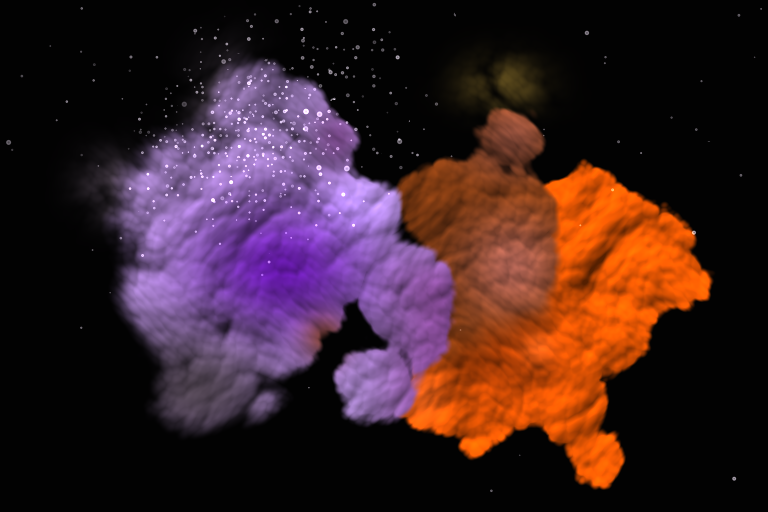
Give the GLSL for this background, as a Shadertoy shader.

```glsl
// Billowing violet, rose-brown and orange ink clouds with fine bubbles on black.

const vec3 BLACK = vec3(0.008, 0.007, 0.008);
const vec3 LILAC = vec3(0.62, 0.49, 0.75);
const vec3 VIOLET = vec3(0.37, 0.09, 0.62);
const vec3 MAUVE = vec3(0.47, 0.23, 0.52);
const vec3 ASH = vec3(0.46, 0.39, 0.47);
const vec3 BROWN = vec3(0.46, 0.21, 0.06);
const vec3 ROSE = vec3(0.66, 0.37, 0.31);
const vec3 OLIVE = vec3(0.36, 0.29, 0.11);
const vec3 ORANGE = vec3(0.96, 0.36, 0.015);
const vec3 RUST = vec3(0.70, 0.25, 0.02);
const vec3 EMBER = vec3(1.0, 0.42, 0.12);

vec2 hash2(vec2 p) {
    vec2 q = vec2(dot(p, vec2(127.1, 311.7)), dot(p, vec2(269.5, 183.3)));
    return fract(sin(q) * 43758.5);
}

// Smooth cellular noise: rounded domes with soft creases between them.
float puffs(vec2 p) {
    vec2 cell = floor(p);
    float sum = 0.0;
    for (int y = -1; y <= 1; y++)
    for (int x = -1; x <= 1; x++) {
        vec2 site = cell + vec2(x, y);
        vec2 d = site + hash2(site) - p;
        sum += exp(-10.0 * dot(d, d));
    }
    return 1.0 + log(sum) * 0.1;
}

float billow(vec2 p) {
    float height = 0.0, weight = 0.5;
    p = p * 8.5 + 0.22 * sin(p.yx * 17.0 + vec2(0.0, 2.0));
    for (int i = 0; i < 4; i++) {
        height += weight * puffs(p);
        p = mat2(1.6, 1.2, -1.2, 1.6) * p + 3.7;
        weight *= 0.46;
    }
    return height;
}

float glow(vec2 p, vec2 centre, vec2 radius) {
    vec2 q = (p - centre) / radius;
    return exp(-dot(q, q));
}

// Smooth union of ellipses, each stored as centre.xy and radius.zw.
float lobes(vec2 p, vec4 shapes[5]) {
    float d = 1.0;
    for (int i = 0; i < 5; i++) {
        vec4 s = shapes[i];
        float e = (length((p - s.xy) / s.zw) - 1.0) * min(s.z, s.w);
        float h = max(0.03 - abs(d - e), 0.0) / 0.03;
        d = min(d, e) - h * h * 0.0075;
    }
    return d;
}

float cover(float d, float softness) {
    return smoothstep(softness, -softness, d);
}

// Randomly present round bubbles, one at most per grid cell.
float bubbles(vec2 p, float scale, float density, float size) {
    vec2 cell = floor(p * scale);
    vec2 rnd = hash2(cell + scale);
    vec2 centre = (cell + 0.25 + 0.5 * rnd) / scale;
    float radius = size * (0.5 + rnd.x);
    float aa = 0.8 / iResolution.y;
    float dist = length(p - centre);
    float disc = smoothstep(radius + aa, radius - aa, dist);
    float core = mix(0.55, 1.0, smoothstep(0.0, radius, dist));
    return disc * core * step(hash2(cell + 9.3).y, density) * (0.35 + 0.65 * rnd.y);
}

void mainImage(out vec4 fragColor, in vec2 fragCoord) {
    vec2 p = fragCoord / iResolution.y;
    p.x += 0.75 - 0.5 * iResolution.x / iResolution.y;

    // Relief shared by all clouds, lit from above.
    float height = billow(p);
    float relief = height - billow(p + vec2(-0.004, 0.011));
    float light = clamp(0.93 + 3.0 * relief + 0.7 * (height - 0.68), 0.35, 1.5);
    float rough = (height - 0.68) * 0.11;

    // Faint wisps behind the bodies.
    float haze = smoothstep(0.45, 0.85, height);
    vec3 col = BLACK;
    col = mix(col, OLIVE * light, haze * glow(p, vec2(0.98, 0.83), vec2(0.075, 0.055)));
    col = mix(col, ASH * light, 0.6 * haze * glow(p, vec2(0.22, 0.64), vec2(0.06, 0.06)));
    col = mix(col, ASH * light, 0.6 * haze * glow(p, vec2(0.45, 0.80), vec2(0.07, 0.09)));

    // Orange cloud: bright right wing, rusty underside, hanging drops.
    float orange = min(
        lobes(p, vec4[5](vec4(1.13, 0.58, 0.085, 0.095), vec4(1.22, 0.48, 0.14, 0.12),
            vec4(1.34, 0.47, 0.055, 0.045), vec4(1.10, 0.35, 0.11, 0.13), vec4(1.21, 0.32, 0.05, 0.06))),
        lobes(p, vec4[5](vec4(0.96, 0.28, 0.15, 0.12), vec4(0.92, 0.17, 0.045, 0.05),
            vec4(0.83, 0.22, 0.06, 0.045), vec4(1.13, 0.20, 0.065, 0.09), vec4(1.168, 0.105, 0.045, 0.045))));
    vec3 ink = mix(ORANGE, RUST, glow(p, vec2(0.98, 0.31), vec2(0.14, 0.13)));
    ink = mix(ink, EMBER, 0.8 * glow(p, vec2(0.82, 0.23), vec2(0.05, 0.06)));
    ink = mix(ink, EMBER, 0.7 * glow(p, vec2(1.05, 0.32), vec2(0.03, 0.03)));
    col = mix(col, ink * light, cover(orange - rough, 0.006));

    // Rose-brown column.
    float rose = lobes(p, vec4[5](vec4(0.99, 0.71, 0.08, 0.075), vec4(0.95, 0.58, 0.125, 0.12),
        vec4(0.99, 0.47, 0.09, 0.10), vec4(0.85, 0.60, 0.065, 0.09), vec4(0.88, 0.41, 0.08, 0.10)));
    ink = mix(BROWN, ROSE, max(glow(p, vec2(1.00, 0.48), vec2(0.10, 0.10)),
        0.75 * glow(p, vec2(1.00, 0.73), vec2(0.09, 0.08))));
    float roseSoft = mix(0.045, 0.009, smoothstep(0.34, 0.48, p.y));
    col = mix(col, ink * light, cover(rose - rough, roseSoft));

    // Violet cloud: pale upper shell, saturated heart, ashen lower tail.
    float violet = min(
        lobes(p, vec4[5](vec4(0.53, 0.78, 0.10, 0.10), vec4(0.40, 0.60, 0.15, 0.13),
            vec4(0.54, 0.52, 0.19, 0.20), vec4(0.37, 0.42, 0.125, 0.14), vec4(0.43, 0.24, 0.10, 0.075))),
        lobes(p, vec4[5](vec4(0.70, 0.57, 0.08, 0.085), vec4(0.79, 0.41, 0.095, 0.12),
            vec4(0.74, 0.26, 0.07, 0.085), vec4(0.61, 0.69, 0.08, 0.09), vec4(0.51, 0.35, 0.11, 0.09))));
    float tail = glow(p, vec2(0.38, 0.24), vec2(0.14, 0.11));
    ink = mix(LILAC, VIOLET, glow(p, vec2(0.55, 0.47), vec2(0.17, 0.13)));
    ink = mix(ink, MAUVE, 0.8 * smoothstep(0.68, 0.86, p.x) * smoothstep(0.58, 0.42, p.y));
    ink = mix(ink, MAUVE * 0.85, 0.7 * glow(p, vec2(0.66, 0.73), vec2(0.05, 0.06)));
    ink = mix(ink, ASH, tail);
    ink = mix(ink, BROWN, 0.75 * glow(p, vec2(0.635, 0.34), vec2(0.045, 0.045)));
    ink += vec3(0.13, 0.12, 0.20) * glow(p, vec2(0.69, 0.60), vec2(0.08, 0.07));
    float edge = mix(0.035, 0.009, smoothstep(0.40, 0.65, p.x));
    float fade = 1.0 - 0.4 * tail - 0.35 * glow(p, vec2(0.50, 0.86), vec2(0.14, 0.08));
    col = mix(col, ink * mix(1.0, light, 0.8), cover(violet - rough, edge) * fade);

    // Fine spray over the violet crown, larger bubbles rising beside it.
    float spray = glow(p, vec2(0.48, 0.73), vec2(0.17, 0.13));
    float rising = glow(p, vec2(0.64, 0.86), vec2(0.13, 0.15));
    float strays = 0.012 * smoothstep(0.45, 0.75, p.y);
    float sparkle = bubbles(p, 85.0, 0.5 * spray + strays, 0.0018)
        + bubbles(p, 57.0, 0.4 * spray + 0.25 * rising + strays, 0.0024)
        + bubbles(p, 38.0, 0.42 * rising + strays, 0.0036);
    col += vec3(0.80, 0.76, 0.82) * sparkle;

    fragColor = vec4(clamp(col, 0.0, 1.0), 1.0);
}
```
